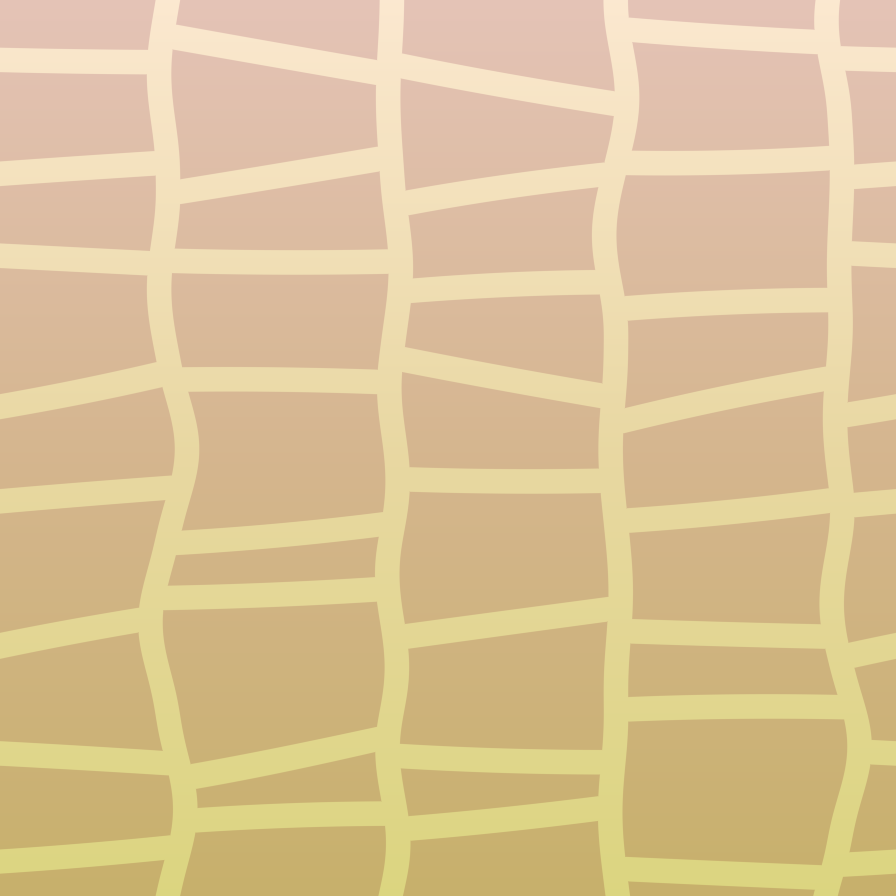
Reproduce this pattern procedurally as a Shadertoy shader.

```glsl
// Wavy vertical rails joined by tilted rungs, pale on a rose-to-ochre gradient.

const float COLUMNS = 4.0;
const float RUNGS = 8.0;
const float LINE_WIDTH = 0.0274;

// Random value in 0..1 for a cell
float hash(vec2 cell) {
    vec3 q = fract(vec3(cell.xyx) * 0.1031 + 0.137);
    q += dot(q, q.yzx + 33.33);
    return fract((q.x + q.y) * q.z);
}

// Random value in -1..1
float signedHash(vec2 cell) {
    return 2.0 * hash(cell) - 1.0;
}

// One-dimensional gradient noise
float gradientNoise(float t, float seed) {
    float i = floor(t);
    float f = t - i;
    float fade = f * f * f * (f * (f * 6.0 - 15.0) + 10.0);
    float a = signedHash(vec2(i, seed)) * f;
    float b = signedHash(vec2(i + 1.0, seed)) * (f - 1.0);
    return mix(a, b, fade);
}

// Horizontal position of a rail at height y
float railX(float rail, float y) {
    float id = mod(rail, COLUMNS);
    float phase = hash(vec2(id, 71.0));
    float sway = 0.05 * gradientNoise(y * 5.0 + phase, id + 23.0);
    return (rail + 0.75) / COLUMNS + sway;
}

// Distance to the centre line of one rung; u runs 0..1 between its rails
float rungDistance(float u, float y, float column, float rung) {
    vec2 id = vec2(mod(column, COLUMNS) + 11.0, rung + 5.0);
    float centre = (rung + 0.5 + 0.31 * signedHash(id)) / RUNGS;
    float lean = signedHash(id + 37.0);
    float tilt = lean * mix(0.03, 0.09, pow(abs(lean), 8.0));
    float bow = 0.012 * signedHash(id + 83.0);
    float height = centre + tilt * (u - 0.5) + bow * u * (1.0 - u);
    float slope = (tilt + bow * (1.0 - 2.0 * u)) * COLUMNS;
    return abs(y - height) / sqrt(1.0 + slope * slope);
}

// Distance to the nearest rail or rung
float ladderDistance(vec2 p) {
    float column = floor(p.x * COLUMNS - 0.75);
    if (p.x < railX(column, p.y)) column -= 1.0;
    else if (p.x >= railX(column + 1.0, p.y)) column += 1.0;

    float left = railX(column, p.y);
    float right = railX(column + 1.0, p.y);
    float u = (p.x - left) / (right - left);
    float d = min(abs(p.x - left), abs(right - p.x));

    float nearest = floor(p.y * RUNGS);
    for (float k = -1.0; k <= 1.0; k++) {
        d = min(d, rungDistance(u, p.y, column, nearest + k));
    }
    return d;
}

// Vertical blend through three colours
vec3 ramp(vec3 low, vec3 middle, vec3 high, float y) {
    vec3 lower = mix(low, middle, clamp(y * 2.0, 0.0, 1.0));
    return mix(lower, high, clamp(y * 2.0 - 1.0, 0.0, 1.0));
}

void mainImage(out vec4 fragColor, in vec2 fragCoord) {
    vec2 p = fragCoord / iResolution.y;
    float pixel = 1.0 / iResolution.y;

    vec3 ground = ramp(vec3(0.78, 0.69, 0.42), vec3(0.835, 0.712, 0.56),
                       vec3(0.895, 0.765, 0.715), p.y);
    vec3 line = ramp(vec3(0.86, 0.835, 0.50), vec3(0.91, 0.845, 0.635),
                     vec3(0.985, 0.91, 0.815), p.y);

    float edge = ladderDistance(p) - 0.5 * LINE_WIDTH;
    float coverage = 1.0 - smoothstep(-0.7 * pixel, 0.7 * pixel, edge);
    fragColor = vec4(mix(ground, line, coverage), 1.0);
}
```
